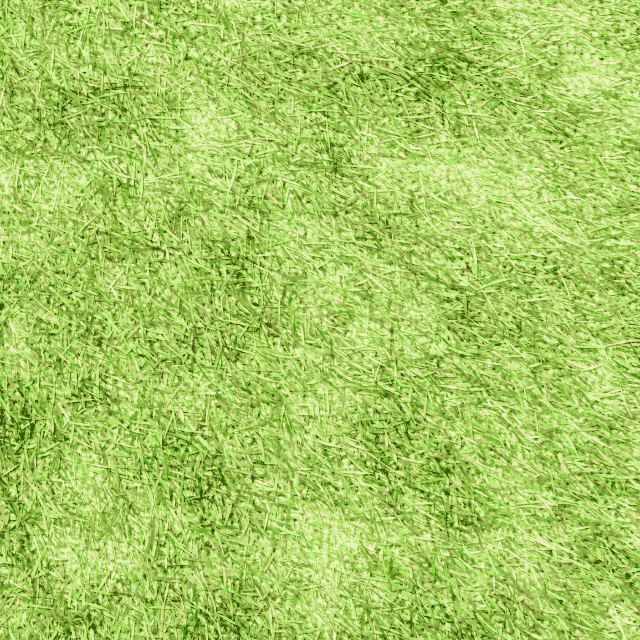
Reproduce this texture procedurally as a Shadertoy shader.

```glsl
const int LAYERS = 20;
const float CELL = 0.036;                    // spacing of blades in one layer
const vec2 HALF_LENGTH = vec2(0.009, 0.033); // shortest, longest
const vec2 HALF_WIDTH = vec2(0.0010, 0.0023);
const vec2 SHADOW_OFFSET = vec2(0.0018, -0.0024);
const float SHADOW_STRENGTH = 0.48;
const float BEND = 7.0;
const float MOTTLE_SCALE = 125.0;
const float MOTTLE_AMOUNT = 0.30;
const float PATCH_SCALE = 5.5;
const float PATCH_AMOUNT = 0.30;
const vec3 HUE_SHIFT = vec3(-0.16, 0.03, -0.14);

// Grass colours from deep shade to dry straw, and the tone at which each sits
const vec3 GRASS[7] = vec3[7](
    vec3(0.22, 0.36, 0.02), vec3(0.40, 0.55, 0.13), vec3(0.53, 0.67, 0.24),
    vec3(0.64, 0.78, 0.35), vec3(0.74, 0.89, 0.44), vec3(0.80, 0.91, 0.55),
    vec3(0.91, 0.95, 0.71));
const float TONE[7] = float[7](0.02, 0.12, 0.28, 0.49, 0.71, 0.90, 1.15);

vec4 hash4(vec3 p) {
    vec4 q = fract(p.xyzx * vec4(0.1031, 0.1030, 0.0973, 0.1099));
    q += dot(q, q.wzxy + 33.33);
    return fract((q.xxyz + q.yzzw) * q.zywx);
}

float gradientNoise(vec2 p) {
    vec2 cell = floor(p), f = p - cell;
    vec2 u = f * f * f * (f * (f * 6.0 - 15.0) + 10.0);
    float corner[4];
    for (int i = 0; i < 4; i++) {
        vec2 o = vec2(i & 1, i >> 1);
        float a = 6.2832 * hash4(vec3(cell + o, 91.0)).x;
        corner[i] = dot(vec2(cos(a), sin(a)), f - o);
    }
    return mix(mix(corner[0], corner[1], u.x), mix(corner[2], corner[3], u.x), u.y);
}

// Combed down to the right, flatter towards the far right, tangled on the left
float bladeAngle(vec2 p, vec2 random) {
    float flow = -1.30 + 0.75 * p.x + 0.40 * p.y;
    float spread = mix(1.7, 0.9, clamp(p.x, 0.0, 1.0));
    return flow + spread * (random.x + random.y - 1.0);
}

// Coverage of a tapered, slightly curved blade lying along x
float bladeMask(vec2 q, float halfLength, float halfWidth, float bend, float pixel) {
    float along = q.x / halfLength;
    float width = halfWidth * (1.0 - along * along);
    float d = abs(q.y - bend * q.x * q.x) - width;
    float tip = 1.0 - smoothstep(0.85, 1.0, abs(along));
    return tip * (1.0 - smoothstep(-0.6 * pixel, 0.6 * pixel, d));
}

vec3 grassColour(float tone) {
    vec3 colour = GRASS[0];
    for (int i = 1; i < 7; i++) {
        float blend = clamp((tone - TONE[i - 1]) / (TONE[i] - TONE[i - 1]), 0.0, 1.0);
        colour = mix(colour, GRASS[i], blend);
    }
    return colour;
}

void mainImage(out vec4 fragColor, in vec2 fragCoord) {
    vec2 p = fragCoord / iResolution.y;
    float pixel = 1.0 / iResolution.y;

    // Broad light and dark patches, and fine litter between the blades
    float patches = gradientNoise(p * PATCH_SCALE + 3.7)
                  + 0.7 * gradientNoise(p * PATCH_SCALE * 2.6 + 17.0);
    float mottle = gradientNoise(p * MOTTLE_SCALE)
                 + 0.6 * gradientNoise(p * MOTTLE_SCALE * 1.9 + 40.0);
    float bare = smoothstep(0.18, 0.60, patches);

    float tone = 0.68 + 0.9 * mottle + 0.2 * bare;
    float hue = 0.0;

    // Stacked blades, each shading what lies beneath it
    for (int layer = 0; layer < LAYERS; layer++) {
        float depth = float(layer);
        vec2 shift = hash4(vec3(depth, 5.0, 8.0)).xy;
        vec2 home = floor(p / CELL + shift);
        for (int n = 0; n < 9; n++) {
            vec2 cell = home + vec2(n % 3 - 1, n / 3 - 1);
            vec4 place = hash4(vec3(cell, depth + 1.0));
            vec4 look = hash4(vec3(cell, depth + 57.0));
            vec2 centre = (cell + place.xy - shift) * CELL;
            float a = bladeAngle(centre, place.zw);
            mat2 turn = mat2(cos(a), -sin(a), sin(a), cos(a));
            float halfLength = mix(HALF_LENGTH.x, HALF_LENGTH.y, look.x * look.x);
            float halfWidth = mix(HALF_WIDTH.x, HALF_WIDTH.y, look.y)
                            * mix(1.12, 0.88, p.y) * (1.0 - 0.5 * bare);
            float bend = BEND * (look.z - 0.5);

            vec2 q = p - centre;
            float shade = bladeMask(turn * (q - SHADOW_OFFSET), halfLength, halfWidth, bend, pixel);
            float blade = bladeMask(turn * q, halfLength, halfWidth, bend, pixel);
            tone *= 1.0 - SHADOW_STRENGTH * shade;
            tone = mix(tone, 0.14 + 0.96 * look.w, blade);
            hue = mix(hue, fract(look.w * 17.0) - 0.5, blade);
        }
    }

    tone += MOTTLE_AMOUNT * mottle + PATCH_AMOUNT * patches;
    tone += 0.10 * (p.x + p.y - 1.0) + 0.02;
    fragColor = vec4(clamp(grassColour(tone) + HUE_SHIFT * hue, 0.0, 1.0), 1.0);
}
```
